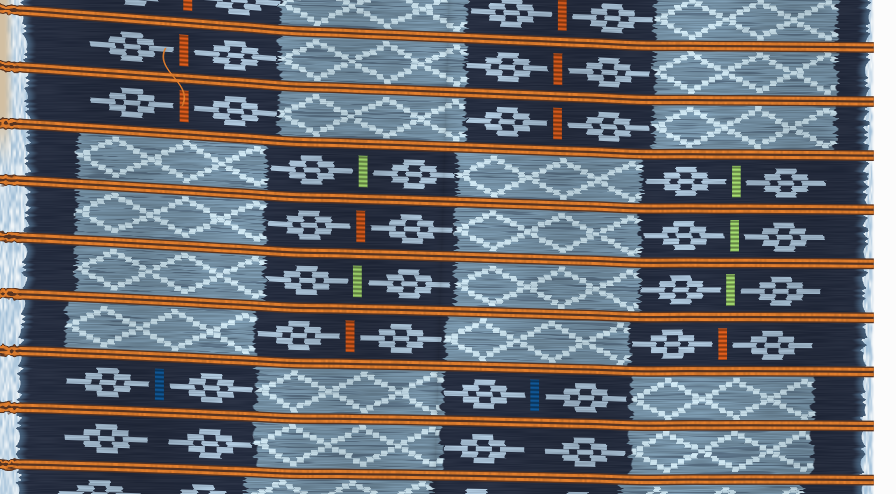
Reproduce this pattern procedurally as a Shadertoy shader.

```glsl
// Handwoven ikat cloth: sagging strips joined by orange seams, each strip
// alternating dashed-diamond panels with dark stepped lozenges and stitched bars.
// Space is 768 x 423 units, y down; strips and cells come from warped repeats.

float unitsPerPixel;

float hash(vec2 p) {
    p = fract(p * vec2(0.1031, 0.1137));
    p += dot(p, p.yx + 33.33);
    return fract((p.x + p.y) * p.x * 17.3);
}

float noise(vec2 p) {
    vec2 i = floor(p), f = fract(p);
    f = f * f * (3.0 - 2.0 * f);
    return mix(mix(hash(i), hash(i + vec2(1, 0)), f.x),
               mix(hash(i + vec2(0, 1)), hash(i + vec2(1, 1)), f.x), f.y);
}

float fill(float d) { return clamp(0.5 - d / unitsPerPixel, 0.0, 1.0); }

// Horizontal dash from x = a to b with half height h
float dash(vec2 p, float a, float b, float h) {
    return max(max(a - p.x, p.x - b), abs(p.y) - h);
}

// Hollow stepped lozenge with long tails
float lozenge(vec2 p) {
    p = abs(p);
    float d = dash(p - vec2(0, 10), -1.0, 9.0, 2.4);
    d = min(d, dash(p - vec2(0, 5), 5.0, 19.0, 2.6));
    d = min(d, dash(p, -1.0, 7.0, 2.1));
    return min(d, dash(p, 14.0, 35.0, 2.2));
}

// Chain of diamonds built from small stepped squares
float diamonds(vec2 p, float seed) {
    float column = floor(p.x / 6.0);
    float level = 5.0 - abs(mod(column, 10.0) - 5.0);
    vec2 q = vec2(p.x - (column + 0.5) * 6.0, abs(p.y) - level * 3.1);
    q.y += (hash(vec2(column, seed)) - 0.5) * 1.6;
    return dash(q, -2.9, 2.9, 2.3);
}

vec3 barColor(float row, float cell) {
    if (row > 5.0) return vec3(0.07, 0.36, 0.62);
    bool green = row == 2.0 || row == 4.0 || (row == 3.0 && cell > 2.0);
    return green ? vec3(0.66, 0.88, 0.45) : vec3(0.90, 0.38, 0.12);
}

void mainImage(out vec4 fragColor, in vec2 fragCoord) {
    vec2 uv = fragCoord / iResolution.xy;
    vec2 p = vec2(uv.x, 1.0 - uv.y) * vec2(768, 423);
    unitsPerPixel = 768.0 / iResolution.x;

    // Strips: the seams drop toward the right and flatten lower down
    float sag = 1.0 - (1.0 - uv.x) * (1.0 - uv.x);
    float pitch = 48.7 - 2.4 * sag;
    float strip = (p.y - 8.0 - 34.0 * sag + noise(vec2(p.x * 0.02, 3.0)) * 2.0) / pitch;
    float row = floor(strip);
    float y = (fract(strip) - 0.5) * pitch;

    // Cells: four per strip, slightly narrower to the right
    float feather = (noise(vec2(row * 7.0, p.y * 0.7)) - 0.5) * 6.0;
    float c = (p.x - 75.0 + 3.3 * row - 3.0 * sin(row * 2.1) + feather) / 164.5;
    c += c * c / 164.5;
    float cell = floor(c);
    float x = fract(c) * 162.0;
    float cellX = x - feather * 0.7;
    bool inside = cell >= 0.0 && cell < 4.0;
    bool shifted = row > 1.0 && row < 6.0;
    bool isPanel = (mod(cell, 2.0) == 0.0) == shifted;
    float seed = hash(vec2(row + 5.0, cell + 9.0));

    // Dark ground with weave and folds
    float weave = noise(vec2(p.x * 0.05, p.y * 1.3));
    vec3 cloth = vec3(0.12, 0.15, 0.22) + 0.05 * weave;

    if (inside && isPanel) {
        vec3 panel = vec3(0.46, 0.57, 0.65) * (0.86 + 0.24 * weave);
        float streak = smoothstep(0.68, 0.85, noise(vec2(p.x * 0.025 + seed * 40.0, y * 0.9)));
        panel = mix(panel, vec3(0.25, 0.32, 0.40), 0.55 * streak);
        float squares = fill(diamonds(vec2(cellX, y + seed * 2.0 - 1.0), seed * 90.0 + row));
        panel = mix(panel, vec3(0.83, 0.92, 0.96), squares * (0.75 + 0.25 * weave));
        cloth = mix(cloth, panel, smoothstep(0.0, 2.0, min(x, 162.0 - x)));
    } else if (inside) {
        float jitter = (seed - 0.5) * 7.0;
        vec2 q = vec2(cellX + jitter, y);
        float d = min(lozenge(q - vec2(37, 0)), lozenge(q - vec2(125, 1)));
        cloth = mix(cloth, vec3(0.70, 0.80, 0.88), fill(d) * (0.8 + 0.2 * weave));
        // Stitched bar, missing from the lowest strips
        vec2 b = vec2(x - feather - 81.0 + jitter * 1.3, y);
        float stitch = 0.8 + 0.2 * sin(y * 1.7);
        float bar = row < 7.0 ? fill(dash(b, -3.8, 3.8, 13.5)) : 0.0;
        cloth = mix(cloth, barColor(row, cell) * stitch, bar);
    }
    cloth *= 0.97 + 0.05 * sin(p.x * 0.033 + 1.0);
    cloth *= 1.0 - 0.12 * exp(-abs(p.x - 385.0 + p.y * 0.03) * 0.3);

    // Frayed side edges over a pale surround
    float fray = noise(vec2(p.y * 0.45, 8.0)) * 6.0;
    float left = 17.0 + 4.0 * sin(p.y * 0.012) + fray;
    float right = 747.0 - p.y * 0.012 - fray;
    float threads = noise(vec2(p.x * 0.7, p.y * 0.16));
    vec3 fringe = mix(vec3(0.62, 0.74, 0.84), vec3(0.95, 0.97, 0.98), threads);
    float tan = smoothstep(13.0, 3.0, p.x) * smoothstep(150.0, 90.0, p.y);
    fringe = mix(fringe, vec3(0.82, 0.75, 0.64), tan);
    fringe = mix(fringe, vec3(0.99), smoothstep(746.0, 750.0, p.x));
    float fade = smoothstep(9.0, 0.0, min(p.x - left, right - p.x));
    cloth = mix(cloth, vec3(0.36, 0.50, 0.62), 0.6 * fade);
    vec3 color = mix(fringe, cloth, fill(left - p.x) * fill(p.x - right));

    // Twin orange seams on brown, ending in loose tassels
    float seam = pitch * 0.5 - abs(y);
    seam += (noise(p * 0.4) - 0.5) * 3.0 * smoothstep(22.0, 8.0, p.x);
    float reach = fill(p.x - 749.0);
    color = mix(color, vec3(0.34, 0.20, 0.13), fill(seam - 4.6) * reach);
    vec3 orange = vec3(0.87, 0.49, 0.18) * (0.9 + 0.15 * noise(p * vec2(0.5, 0.2)));
    color = mix(color, orange, fill(abs(seam - 2.2) - 1.25) * reach);

    // One loose thread across a strip
    float curl = abs(p.x - 149.0 - 9.0 * sin((p.y - 66.0) * 0.09)) - 0.7;
    color = mix(color, orange, fill(max(curl, abs(p.y - 66.0) - 25.0)));

    fragColor = vec4(color, 1.0);
}
```
